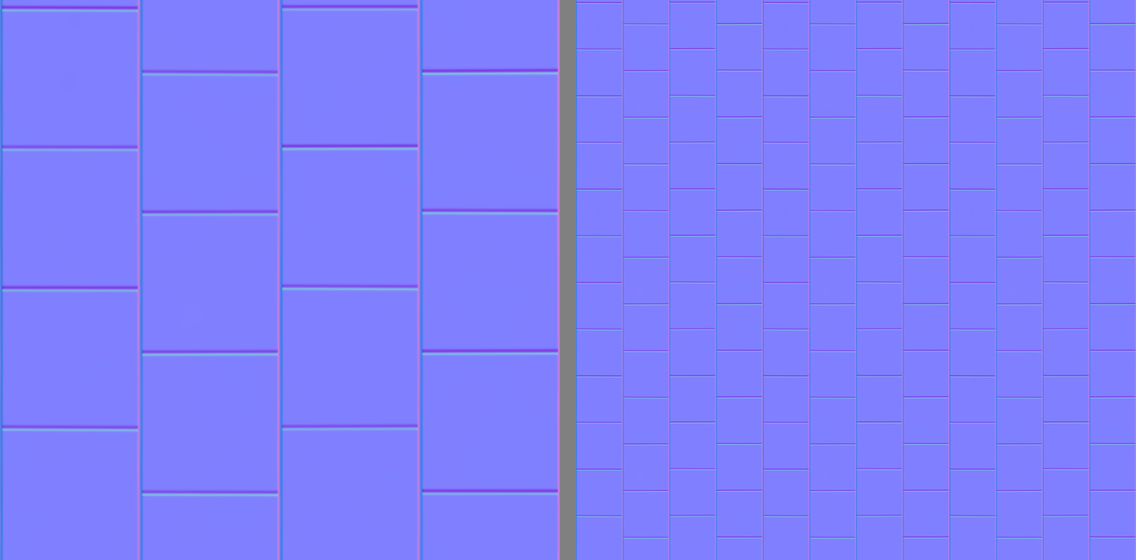
Left: one tile. Right: repeated 3 by 3.
A WebGL 1 fragment shader for this texture map:

```glsl
precision highp float;
// Tangent-space normal map of square tiles in staggered columns with thin bevelled joints.

uniform vec2 u_resolution;

const float TILES = 4.0;            // columns, and tiles per column
const float SHIFT = 0.0625;         // joint height of the first column, in tiles
const float STAGGER = 0.465;        // extra shift of every odd column, in tiles
const float COLUMN_DRIFT = 0.004;   // small shift added per column, in tiles
const float JOINT_JITTER = 0.005;   // height error of a joint, in tiles
const float JOINT_TILT = 0.010;     // slope of a joint across its tile, in tiles
const float SIDE_WOBBLE = 0.0006;   // sideways drift of column joints, in canvas units
const float BEVEL_OFFSET = 0.0026;  // joint centre to bevel centre, in canvas units
const float BEVEL_WIDTH = 0.0018;   // gaussian radius of a bevel, in canvas units
const float LOWER_WIDEN = 1.2;      // the bottom bevel of a tile is a little wider
const float TILT_LEFT = 0.54;       // slopes of the four bevels
const float TILT_RIGHT = 0.47;
const float TILT_TOP = 0.46;
const float TILT_BOTTOM = 0.50;
const float BEVEL_SINK = 0.20;      // loss of the z component on a bevel
const float FACE_WAVES = 8.0;       // noise cells across the canvas
const float FACE_RELIEF = 0.012;    // slope of the faint undulation of the faces
const float FACE_LEAN = 0.005;      // random lean of each whole tile

vec2 hash2(vec2 p) {
  vec2 q = vec2(dot(p, vec2(127.1, 311.7)), dot(p, vec2(269.5, 183.3)));
  return fract(sin(q) * 43758.55);
}

float cornerRamp(vec2 cell, vec2 offset, vec2 period) {
  return dot(hash2(mod(cell, period)) * 2.0 - 1.0, offset);
}

// Gradient noise that wraps after a whole number of cells.
float gradientNoise(vec2 p, vec2 period) {
  vec2 i = floor(p);
  vec2 f = p - i;
  vec2 w = f * f * f * (f * (f * 6.0 - 15.0) + 10.0);
  vec2 e = vec2(1.0, 0.0);
  float low = mix(cornerRamp(i, f, period), cornerRamp(i + e, f - e, period), w.x);
  float high = mix(cornerRamp(i + e.yx, f - e.yx, period),
                   cornerRamp(i + 1.0, f - 1.0, period), w.x);
  return mix(low, high, w.y);
}

// Soft ridge, never narrower than the pixel grid can show.
float bevel(float distanceToCentre, float width) {
  float radius = max(width, 0.6 / min(u_resolution.x, u_resolution.y));
  float t = distanceToCentre / radius;
  return exp(-0.5 * t * t);
}

void main() {
  vec2 uv = gl_FragCoord.xy / u_resolution;

  // Column joints: right bevel of one tile, left bevel of the next.
  float x = uv.x * TILES;
  float side = floor(x + 0.5);
  float sideId = mod(side, TILES);
  vec2 sidePeriod = vec2(TILES, FACE_WAVES);
  float wobble = gradientNoise(vec2(sideId + 0.5, uv.y * FACE_WAVES), sidePeriod);
  float wear = 1.0 + 0.3 * gradientNoise(vec2(sideId + 0.3, uv.y * FACE_WAVES), sidePeriod);
  float outer = sideId < 0.5 ? 1.15 : 0.95;
  float dx = (x - side) / TILES + SIDE_WOBBLE * wobble;
  float leftBevel = bevel(dx - BEVEL_OFFSET, BEVEL_WIDTH) * wear * outer;
  float rightBevel = bevel(dx + BEVEL_OFFSET, BEVEL_WIDTH) * wear * outer;

  // Row joints: each column has its own shift, each joint its own tilt.
  float column = floor(x);
  float shift = SHIFT + STAGGER * mod(column, 2.0) - COLUMN_DRIFT * column;
  float y = uv.y * TILES + shift;
  float row = floor(y + 0.5);
  vec2 jointId = vec2(column, mod(row, TILES));
  vec2 placing = hash2(jointId + 11.0) - 0.5;
  vec2 strength = mix(vec2(0.8, 0.7), vec2(1.1), hash2(jointId + 37.0));
  float dy = y - row + JOINT_JITTER * placing.x;
  dy = (dy + JOINT_TILT * placing.y * (x - column - 0.5)) / TILES;
  float open = smoothstep(0.0025, 0.0050, abs(dx));
  float bottomBevel = open * strength.x * bevel(dy - BEVEL_OFFSET, BEVEL_WIDTH * LOWER_WIDEN);
  float topBevel = open * strength.y * bevel(dy + BEVEL_OFFSET, BEVEL_WIDTH);

  // Nearly flat faces with a slight lean and undulation.
  vec2 tileId = vec2(column, mod(floor(y), TILES));
  vec2 p = uv * FACE_WAVES;
  vec2 period = vec2(FACE_WAVES);
  vec2 slope = FACE_LEAN * (hash2(tileId + 71.0) - 0.5);
  slope += FACE_RELIEF * vec2(gradientNoise(p, period), gradientNoise(p + vec2(3.4, 5.7), period));

  // Opposite bevels cancel in slope but both sink the joint.
  slope.x += TILT_RIGHT * rightBevel - TILT_LEFT * leftBevel;
  slope.y += TILT_TOP * topBevel - TILT_BOTTOM * bottomBevel;
  float sink = BEVEL_SINK * (leftBevel + rightBevel + topBevel + bottomBevel);
  vec3 normal = vec3(slope, 1.0 - sink);

  gl_FragColor = vec4(clamp(normal * 0.5 + 0.5, 0.0, 1.0), 1.0);
}
```
